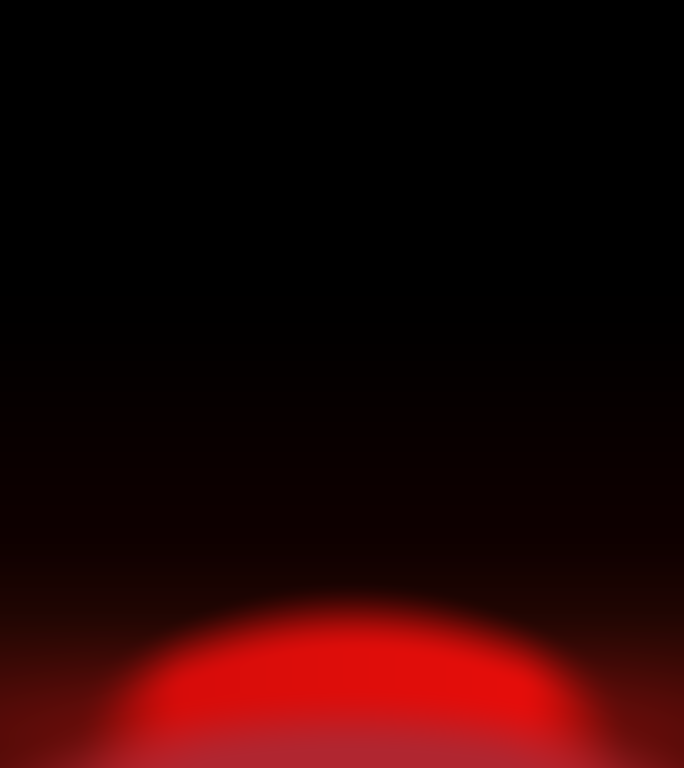
A Shadertoy shader for this background:

```glsl
#define CENTRE_X 0.515
#define ARC_TOP 0.198
#define ARC_BEND 0.75
#define ARC_BLUR 0.047
#define ARC_RED vec3(0.87, 0.05, 0.04)
#define HAZE_RED vec3(0.52, 0.06, 0.05)
#define FLOOR_ROSE vec3(0.69, 0.15, 0.19)
#define EMBER_BROWN vec3(0.09, 0.027, 0.012)
#define AMBIENT_RED vec3(0.055, 0.0, 0.0)

// Soft mask: one below the edge, zero above it
float fadeAbove(float value, float edge, float blur) {
    return 1.0 - smoothstep(edge - blur, edge + blur, value);
}

void mainImage(out vec4 fragColor, in vec2 fragCoord) {
    vec2 uv = fragCoord / iResolution.xy;
    float offset = uv.x - CENTRE_X;
    float side = abs(offset);
    float bend = offset * offset;

    // Dim vertical falloff over black
    vec3 colour = AMBIENT_RED * fadeAbove(uv.y, 0.46, 0.20);
    colour += EMBER_BROWN * fadeAbove(uv.y, 0.235, 0.085);

    // Wide haze reaching both sides
    float haze = fadeAbove(uv.y, 0.125, 0.085) * exp(-bend / 0.42);
    colour = mix(colour, HAZE_RED, haze);

    // Bright arc with blurred ends, a little stronger on the right
    float arc = fadeAbove(uv.y, ARC_TOP - ARC_BEND * bend, ARC_BLUR);
    arc *= fadeAbove(side, 0.325, 0.085);
    colour = mix(colour, ARC_RED * (1.0 + 0.12 * offset), arc);

    // Rose light rising from the lower edge
    float rose = fadeAbove(uv.y, 0.062 - 0.3 * bend, 0.045);
    rose *= fadeAbove(side, 0.42, 0.23);
    colour = mix(colour, FLOOR_ROSE, rose);

    fragColor = vec4(colour, 1.0);
}
```
